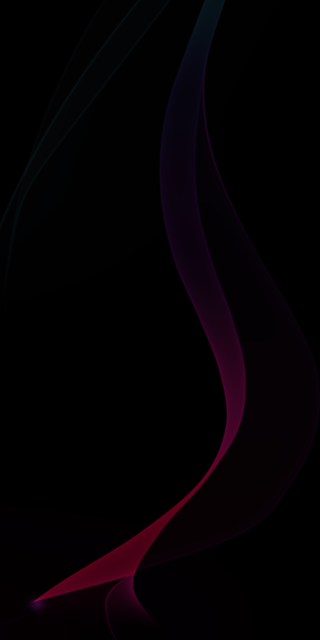
Give the GLSL for this background, as a Shadertoy shader.

```glsl
// A dark backdrop with a twisting silk ribbon, a sheer outer veil and faint teal strands.

// Units: canvas widths, y measured downwards from the top edge (0 to 2).
const float CANVAS_HEIGHT = 2.0;
const int KNOTS = 13;
const float KNOT_STEP = CANVAS_HEIGHT / float(KNOTS - 1);

// Horizontal positions of the flowing edges at even height steps.
const float RIBBON_LEFT[KNOTS] = float[KNOTS](.641, .578, .523, .500, .510, .552,
    .625, .688, .706, .630, .435, .170, -.050);
const float RIBBON_RIGHT[KNOTS] = float[KNOTS](.703, .651, .622, .609, .622, .667,
    .727, .766, .747, .643, .497, .417, .534);
const float VEIL_RIGHT[KNOTS] = float[KNOTS](.703, .648, .638, .669, .737, .828,
    .924, .992, .990, .917, .755, .290, -.100);

const vec3 BASE = vec3(.003, .001, .004);
const vec3 TEAL = vec3(.025, .085, .11);
const vec3 INDIGO = vec3(.06, .04, .16);
const vec3 PURPLE = vec3(.14, .025, .17);
const vec3 MAGENTA = vec3(.31, .02, .19);
const vec3 CRIMSON = vec3(.34, .0, .095);
const vec3 STRAND = vec3(.025, .055, .062);
const float LINE_WIDTH = .0035;
const float GLOW_WIDTH = .020;
const vec2 FOLD_TIP = vec2(.109, 1.88);
const float FOLD_SLOPE = .27;

// Signed distance to a smooth curve through the knots, positive on its right.
float curveDistance(float knots[KNOTS], vec2 p) {
    float s = clamp(p.y / KNOT_STEP, 0.0, float(KNOTS - 1) - .001);
    int i = int(s);
    float t = s - float(i);
    float b = knots[i], c = knots[i + 1];
    float a = i > 0 ? knots[i - 1] : 2.0 * b - c;
    float d = i < KNOTS - 2 ? knots[i + 2] : 2.0 * c - b;
    float k1 = .5 * (c - a);
    float k2 = a - 2.5 * b + 2.0 * c - .5 * d;
    float k3 = .5 * (d - a) + 1.5 * (b - c);
    float x = b + t * (k1 + t * (k2 + t * k3));
    float slope = (k1 + t * (2.0 * k2 + 3.0 * t * k3)) / KNOT_STEP;
    return (p.x - x) * inversesqrt(1.0 + slope * slope);
}

float cover(float d) {
    float pixel = 1.0 / iResolution.x;
    return smoothstep(-pixel, pixel, d);
}

float line(float d) {
    return exp(-d * d / (LINE_WIDTH * LINE_WIDTH));
}

// Bright rim fading towards the inside of a surface.
float rim(float d) {
    return cover(d) * exp(-max(d, 0.0) / GLOW_WIDTH);
}

vec3 ribbonColor(float y) {
    vec3 c = mix(TEAL, INDIGO, smoothstep(.0, .32, y));
    c = mix(c, PURPLE, smoothstep(.25, .75, y));
    c = mix(c, MAGENTA, smoothstep(.75, 1.25, y));
    return mix(c, CRIMSON, smoothstep(1.3, 1.58, y));
}

// Three faint strands crossing near the upper left.
vec3 strands(vec2 p) {
    float y = p.y;
    float a = p.x - (.435 - .82 * y + .29 * y * y);
    float bend = .04 * log(1.0 + exp((.607 - y) / .04));
    float b = p.x - (.166 - .17 * y + .6 * bend);
    float c = p.x - (.325 - .62 * y + .31 * y * y);
    float fade = 1.0 - smoothstep(.55, 1.05, y);
    float lines = .8 * line(a * .8) + .55 * line(b * .8) + .25 * line(c * .85);
    float sheet = cover(a) * cover(-b) + cover(-a) * cover(b);
    float haze = cover(c) * exp(-max(c, 0.0) * 4.0);
    return STRAND * fade * (lines + .18 * sheet + .16 * haze);
}

void mainImage(out vec4 fragColor, in vec2 fragCoord) {
    vec2 uv = fragCoord / iResolution.xy;
    vec2 p = vec2(uv.x, CANVAS_HEIGHT * (1.0 - uv.y));
    float left = curveDistance(RIBBON_LEFT, p);
    float right = -curveDistance(RIBBON_RIGHT, p);
    float veil = -curveDistance(VEIL_RIGHT, p);
    float fold = FOLD_TIP.y - FOLD_SLOPE * (p.x - FOLD_TIP.x) - p.y;
    vec3 tint = ribbonColor(p.y);

    // Ambient light and strands
    vec3 color = BASE + vec3(.014, .0, .006) * smoothstep(1.4, 2.0, p.y) * (1.0 - p.x);
    color += strands(p);

    // Sheer veil to the right of the ribbon
    float behind = cover(-right) * cover(veil) * cover(fold);
    float veilLine = smoothstep(.12, .3, p.y) * (1.0 - .85 * smoothstep(.4, .85, p.y));
    color += behind * mix(vec3(.012, .004, .016), vec3(.022, .002, .008),
        smoothstep(.8, 1.6, p.y));
    color += PURPLE * .6 * veilLine * line(veil);
    color += PURPLE * .13 * behind * rim(veil);

    // Ribbon body and its luminous rims
    float body = cover(left) * cover(right) * cover(fold);
    float density = mix(.27, .70, smoothstep(.75, 1.55, p.y));
    density += .4 * (1.0 - smoothstep(.0, .3, p.y));
    float rims = rim(left) + .65 * rim(right);
    color += tint * body * (density + .32 * rims);
    color += tint * .22 * cover(fold) * (line(left) + line(right) * cover(left));
    color += MAGENTA * .35 * body * exp(-max(fold, 0.0) / .02);

    // Lower folds: inner crease, curling right edge and glowing tip
    float drop = p.y - 1.888;
    float crease = p.x - (.331 + (drop < 0.0 ? 9.0 : 2.5) * drop * drop);
    float below = cover(-fold);
    float fade = 1.0 - smoothstep(1.82, 1.97, p.y);
    float inside = below * cover(right);
    color += MAGENTA * inside * cover(crease) * fade * (.22 + .75 * rim(right));
    color += MAGENTA * .40 * below * line(crease) * (1.0 - .5 * smoothstep(1.85, 2.0, p.y));
    color += CRIMSON * .12 * inside * cover(p.x - FOLD_TIP.x) * fade;
    vec2 tip = (p - FOLD_TIP - vec2(.006, .008)) / vec2(.022, .016);
    color += vec3(.17, .03, .20) * exp(-dot(tip, tip));

    fragColor = vec4(color, 1.0);
}
```
